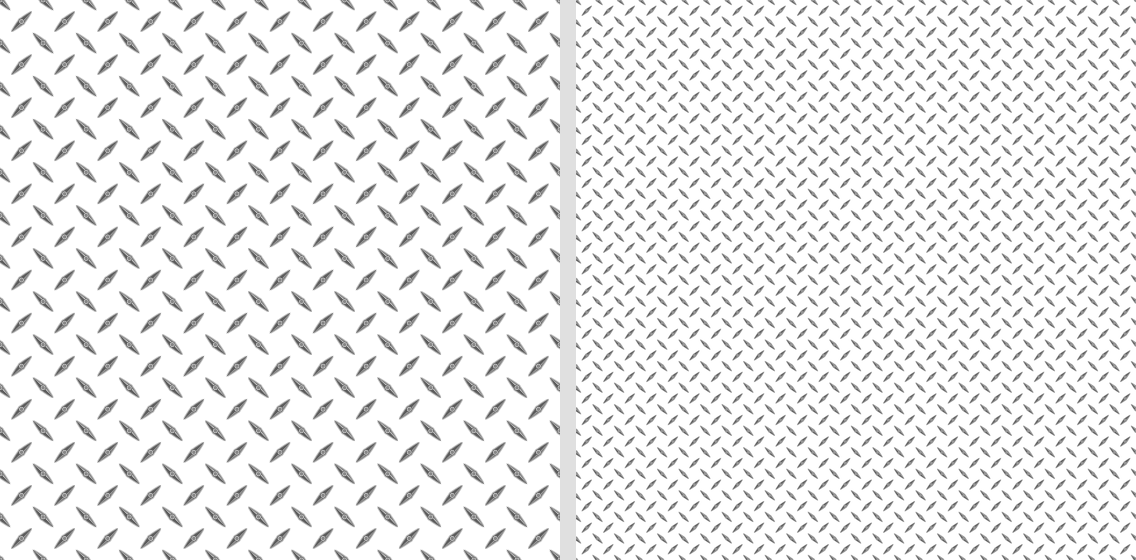
Left, the tile; right, the same tile 2 across and 2 down.
Write a Shadertoy shader that draws this pattern.

```glsl
// White tread plate: a 13 by 13 lattice of grey steel lugs with bosses, leaning alternately left and right.

const float REPEATS = 13.0;        // whole cells across and down
const float HALF_LENGTH = 0.31;    // lug sizes, in cells
const float HALF_WIDTH = 0.064;
const float BULGE = 0.4;           // rounding of the lug's long sides
const float TIP_FALLOFF = 0.6;     // shortens the halo beyond the tips
const float HALO_WIDTH = 0.045;
const float BOSS_RADIUS = 0.068;
const float RING_RADIUS = 0.046;
const float RING_HALF_WIDTH = 0.009;
const float STREAK_OFFSET = 0.36;  // streak position and size, as shares of the lug width
const float STREAK_HALF_WIDTH = 0.15;

const float PLATE = 1.0;           // grey levels
const float HALO = 0.62;
const float LIT_FACET = 0.49;
const float DARK_FACET = 0.36;
const float RIDGE = 0.27;
const float GLINT = 0.96;
const float RING = 0.80;
const float BOSS_CORE = 0.52;

// Share of a pixel that lies inside a signed distance.
float cover(float d, float px) {
    return clamp(0.5 - d / px, 0.0, 1.0);
}

// Coverage of a band around zero, correct below one pixel too.
float band(float d, float halfWidth, float px) {
    return cover(d - halfWidth, px) - cover(d + halfWidth, px);
}

// Paints one lug; p.x runs along it, p.y across it towards its upper side.
float paintLug(float shade, vec2 p, float litSide, float gleam, float px) {
    float t = abs(p.x) / HALF_LENGTH;
    float width = HALF_WIDTH * (1.0 - t) * (1.0 + BULGE * t);
    float lens = abs(p.y) - width + TIP_FALLOFF * max(abs(p.x) - HALF_LENGTH, 0.0);
    float r = length(p);
    float body = min(lens, r - BOSS_RADIUS);

    // Soft halo on the plate
    shade = mix(shade, HALO, 1.0 - smoothstep(0.0, HALO_WIDTH, body));

    // Two facets, a dark ridge and a glint on the lit side
    float side = p.y * litSide;
    float inner = max(width, 0.0);
    float metal = mix(DARK_FACET, LIT_FACET, cover(-side, px));
    metal = mix(metal, RIDGE, 0.7 * band(side, 0.006, px));
    float streak = band(side - STREAK_OFFSET * inner, STREAK_HALF_WIDTH * inner, px);
    metal = mix(metal, GLINT, gleam * streak);

    // Round boss with a bright ring
    float boss = mix(DARK_FACET, BOSS_CORE, cover(r - RING_RADIUS, px));
    boss = mix(boss, RING, band(r - RING_RADIUS, RING_HALF_WIDTH, px));
    metal = mix(metal, boss, cover(r - BOSS_RADIUS, px));

    return mix(shade, metal, cover(body, px));
}

void mainImage(out vec4 fragColor, in vec2 fragCoord) {
    vec2 grid = fragCoord / iResolution.xy * REPEATS;
    float px = REPEATS / min(iResolution.x, iResolution.y);

    // Rising lugs sit at cell centres, falling lugs at cell corners
    vec2 rising = fract(grid) - 0.5;
    vec2 falling = fract(grid + 0.5) - 0.5;
    vec2 risingAxes = vec2(rising.x + rising.y, rising.y - rising.x) * sqrt(0.5);
    vec2 fallingAxes = vec2(falling.x - falling.y, falling.x + falling.y) * sqrt(0.5);

    float shade = PLATE;
    shade = paintLug(shade, risingAxes, -1.0, 0.4, px);
    shade = paintLug(shade, fallingAxes, 1.0, 0.9, px);
    fragColor = vec4(vec3(shade), 1.0);
}
```
